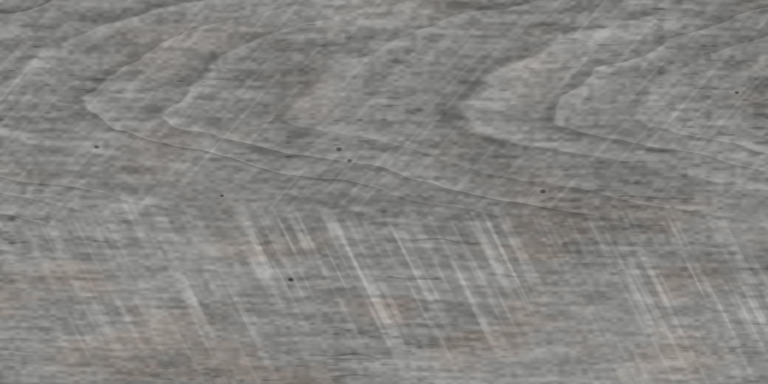
Reproduce this texture procedurally as a Shadertoy shader.

```glsl
// Weathered grey wood plank: arched growth rings above, pale saw scratches below.
#define BASE_GREY 0.507
#define RING_DENSITY 3.1
#define RING_CONTRAST 0.085
#define ARCH_AXIS 0.70
#define SAWN_EDGE 0.44
#define SCRATCH_GAIN 0.13
#define GRAIN_GAIN 0.10
#define BLOTCH_GAIN 0.17
#define KNOT_COUNT 7
#define CRACK_COUNT 12
#define WOOD_TINT vec3(0.003, 0.002, -0.007)
#define STAIN_TINT vec3(0.022, -0.004, -0.016)

float hash(vec2 p) {
    return fract(sin(dot(p, vec2(127.1, 311.7))) * 43758.5);
}

float noise(vec2 p) {
    vec2 cell = floor(p), f = fract(p);
    f = f * f * (3.0 - 2.0 * f);
    float low = mix(hash(cell), hash(cell + vec2(1, 0)), f.x);
    float high = mix(hash(cell + vec2(0, 1)), hash(cell + vec2(1, 1)), f.x);
    return mix(low, high, f.y);
}

float fbm(vec2 p) {
    float sum = 0.0, gain = 0.55;
    for (int i = 0; i < 4; i++) {
        sum += gain * noise(p);
        p = p * 2.03 + 17.3;
        gain *= 0.5;
    }
    return sum / 1.03;
}

// Distance along the arches: noses point left, the lower arms are long.
float archField(vec2 p) {
    float dy = p.y - ARCH_AXIS - 0.03 * (noise(p * vec2(2.0, 1.0)) - 0.5);
    float rise = sqrt(dy * dy + 0.0016) - 0.04;
    float upper = 1.3 * rise + 16.0 * rise * rise * rise;
    float bend = dy > 0.0 ? upper : 5.0 * rise;
    return p.x - bend + 0.22 * (fbm(p * vec2(4.0, 9.0)) - 0.5);
}

// Pale leading edge of each ring, with a dark line outside it.
float growthRings(vec2 p, float field) {
    float phase = field * RING_DENSITY + 0.9 * noise(vec2(field * 2.3, 4.0));
    float t = fract(phase);
    float edge = smoothstep(0.0, 0.08, t);
    float pale = exp(-4.0 * t) * edge;
    float dark = smoothstep(0.7, 1.0, t) + 1.0 - edge;
    float strength = 0.25 + noise(vec2(phase * 0.9, p.y * 5.0));
    return strength * (pale - 0.2 - 0.7 * (dark - 0.18));
}

// Thin streaks running along a unit direction.
float scratches(vec2 p, vec2 dir, float density) {
    vec2 q = vec2(dot(p, vec2(-dir.y, dir.x)), dot(p, dir));
    float wide = noise(q * vec2(density, 4.0));
    float thin = noise(q * vec2(density * 1.9, 7.0) + 31.0);
    return smoothstep(0.35, 1.0, 0.6 * wide + 0.4 * thin);
}

// Small dark pits.
float knots(vec2 p) {
    float mask = 0.0;
    for (int i = 0; i < KNOT_COUNT; i++) {
        float id = float(i);
        vec2 center = vec2(2.0 * hash(vec2(id, 3.1)), 0.1 + 0.7 * hash(vec2(id, 8.7)));
        float radius = mix(0.004, 0.010, hash(vec2(id, 5.3)));
        float d = length((p - center) * vec2(0.8, 1.2));
        mask = max(mask, 1.0 - smoothstep(0.3 * radius, 1.2 * radius, d));
    }
    return mask;
}

// Fine, nearly level splits.
float cracks(vec2 p) {
    float mask = 0.0;
    for (int i = 0; i < CRACK_COUNT; i++) {
        float id = float(i);
        vec2 d = p - vec2(2.0 * hash(vec2(id, 21.0)), 0.55 * hash(vec2(id, 27.0)));
        float halfLength = mix(0.06, 0.22, hash(vec2(id, 33.0)));
        d.y += 0.04 * d.x + 0.012 * (noise(vec2(p.x * 14.0, id)) - 0.5);
        float line = 1.0 - smoothstep(0.0005, 0.0045, abs(d.y));
        mask = max(mask, line * (1.0 - smoothstep(0.3, 1.0, abs(d.x) / halfLength)));
    }
    return mask * noise(p * vec2(30.0, 8.0));
}

void mainImage(out vec4 fragColor, in vec2 fragCoord) {
    vec2 p = fragCoord / iResolution.y;
    float border = SAWN_EDGE + 0.08 * (fbm(p * vec2(3.0, 6.0)) - 0.5);
    float sawn = 1.0 - smoothstep(border - 0.05, border + 0.05, p.y);
    float field = archField(p);

    // Broad tone and ring figure
    float grey = BASE_GREY + 0.012 * sawn;
    grey += BLOTCH_GAIN * (fbm(p * vec2(2.5, 7.0) + 5.0) - 0.5);
    grey += RING_CONTRAST * growthRings(p, field) * (1.0 - 0.85 * sawn);
    grey += 0.07 * (noise(vec2(field * 14.0, p.x * 3.0)) - 0.5) * (1.0 - sawn);

    // Level grain, speckle and short dark pores
    vec2 g = p + vec2(0.0, 0.02 * noise(p * 3.0));
    grey += GRAIN_GAIN * (noise(g * vec2(9.0, 95.0)) - 0.5);
    grey += GRAIN_GAIN * (noise(g * vec2(65.0, 120.0)) - 0.5);
    float pores = smoothstep(0.72, 0.95, noise(g * vec2(32.0, 110.0) + 9.0));
    grey -= 0.07 * pores * smoothstep(0.35, 0.7, fbm(p * vec2(4.0, 9.0) + 40.0));

    // Saw marks: strong falling ones below, faint rising ones above
    float patches = smoothstep(0.25, 0.7, fbm(p * vec2(4.0, 6.0) + 12.0));
    float falling = scratches(p, vec2(0.45, -0.893), 62.0) - 0.25;
    float rising = scratches(p, vec2(0.66, 0.751), 70.0) - 0.25;
    float bottomFade = mix(0.35, 1.0, smoothstep(0.03, 0.2, p.y));
    grey += SCRATCH_GAIN * falling * sawn * bottomFade * (0.4 + patches);
    grey += 0.45 * SCRATCH_GAIN * rising * (1.0 - sawn);

    // Damage and warm stains
    grey -= 0.11 * cracks(p) + 0.22 * knots(p);
    float stain = smoothstep(0.52, 0.75, fbm(p * vec2(5.0, 11.0) + 70.0));
    vec3 color = vec3(grey) + WOOD_TINT + STAIN_TINT * stain * (0.4 + 0.6 * sawn);
    fragColor = vec4(clamp(color, 0.0, 1.0), 1.0);
}
```
